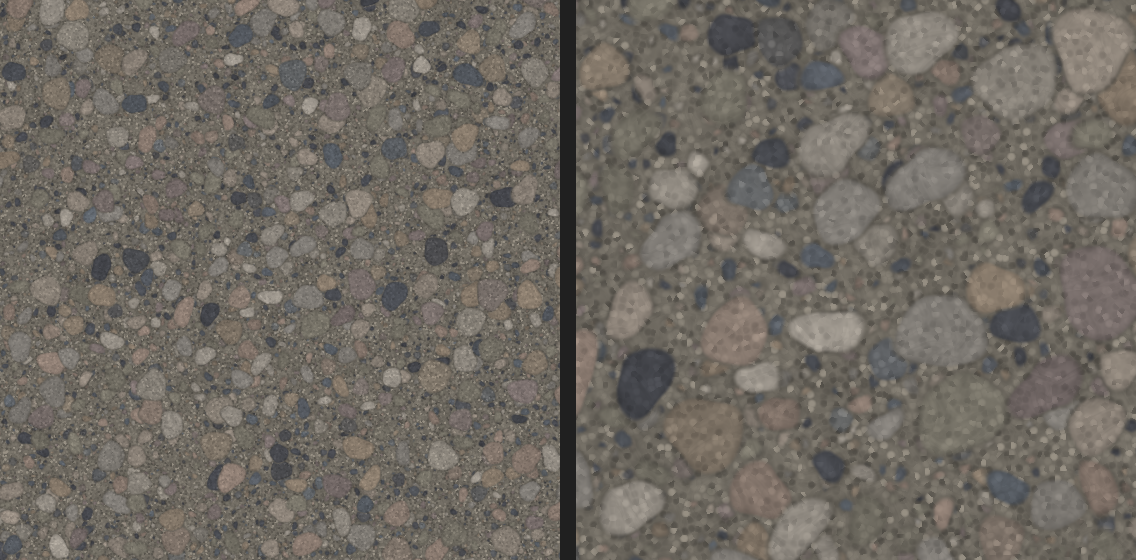
Left, the full canvas; right, a detail of the centre.
This texture is drawn by a Shadertoy shader. Its source:

```glsl
// Layers: cells per canvas, presence, largest radius in cells, share of dark stones
const vec4 GRIT    = vec4(105.0, 0.42, 0.36, 0.30);
const vec4 SMALL   = vec4(56.0, 0.50, 0.42, 0.46);
const vec4 MEDIUM  = vec4(30.0, 0.56, 0.46, 0.26);
const vec4 LARGE   = vec4(17.5, 0.76, 0.50, 0.11);
const float JITTER = 0.72;
const float EDGE_SOFTNESS = 0.0013;
const float CONTACT_WIDTH = 0.0035;
const float SAND_CELLS = 235.0;
const float SAND_CONTRAST = 0.42;

const vec3 MORTAR = vec3(0.450, 0.430, 0.393);
const vec3 SAND_LIGHT = vec3(0.62, 0.59, 0.54);
const vec3 SLATE = vec3(0.255, 0.262, 0.290);
const vec3 BLUE_GREY = vec3(0.365, 0.395, 0.430);
const vec3 STONE_TINTS[7] = vec3[7](
    vec3(0.545, 0.480, 0.440),  // pink
    vec3(0.530, 0.475, 0.415),  // tan
    vec3(0.600, 0.575, 0.540),  // pale
    vec3(0.500, 0.485, 0.465),  // grey
    vec3(0.470, 0.455, 0.410),  // olive
    vec3(0.475, 0.430, 0.425),  // mauve
    vec3(0.565, 0.525, 0.485)); // cream

vec4 hash4(vec2 p) {
    vec4 q = fract(p.xyxy * vec4(0.1031, 0.1030, 0.0973, 0.1099));
    q += dot(q, q.wzxy + 33.33);
    return fract((q.xxyz + q.yzzw) * q.zywx);
}

mat2 rotation(float angle) {
    float c = cos(angle), s = sin(angle);
    return mat2(c, s, -s, c);
}

// Warped layered sines, roughly -1 to 1
float mottle(vec2 p) {
    float sum = 0.0, amplitude = 0.6;
    for (int i = 0; i < 4; i++) {
        p = rotation(0.65) * p * 1.7 + 1.3 * sin(p.yx);
        sum += amplitude * sin(p.x) * sin(p.y);
        amplitude *= 0.7;
    }
    return sum;
}

// Cellular noise: distance to the nearest grain and its random value
vec2 cellular(vec2 p) {
    vec2 base = floor(p), nearest = vec2(9.0, 0.0);
    for (int y = -1; y <= 1; y++)
    for (int x = -1; x <= 1; x++) {
        vec2 cell = base + vec2(x, y);
        vec4 rnd = hash4(cell);
        float dist = length(cell + rnd.xy - p);
        if (dist < nearest.x) nearest = vec2(dist, rnd.z);
    }
    return nearest;
}

// Distance to an egg-shaped, slightly squared pebble
float pebble(vec2 p, vec2 radii, float egg, float phase) {
    p.y *= 1.0 + egg * p.x / radii.x;
    vec2 q = abs(p / radii);
    float k = pow(pow(q.x, 2.3) + pow(q.y, 2.3), 1.0 / 2.3);
    float angle = atan(p.y, p.x);
    k *= 1.0 + 0.06 * sin(3.0 * angle + phase) + 0.03 * sin(5.0 * angle - phase);
    return (k - 1.0) * radii.y;
}

// Lays one jittered grid of pebbles over the ground
vec3 scatter(vec3 ground, vec3 mortar, vec2 uv, vec4 layer, float seed, float grain) {
    vec2 grid = uv * layer.x, base = floor(grid);
    float edge = max(EDGE_SOFTNESS, 0.7 / iResolution.y);
    for (int y = -1; y <= 1; y++)
    for (int x = -1; x <= 1; x++) {
        vec2 cell = base + vec2(x, y);
        vec4 place = hash4(cell + seed), look = hash4(cell + seed + 57.3);
        if (place.x > layer.y) continue;

        vec2 p = grid - cell - 0.5 - JITTER * (place.yz - 0.5);
        float radius = layer.z * mix(0.52, 1.0, look.x);
        vec2 radii = radius * vec2(1.0, mix(0.52, 0.95, look.y));
        float d = pebble(rotation(6.2832 * place.w) * p, radii,
                         0.5 * (look.w - 0.5), 40.0 * look.y) / layer.x;

        // Stone colour, veining and a thin film of mortar
        bool dark = place.x < layer.y * layer.w;
        vec3 stone = dark ? mix(SLATE, BLUE_GREY, look.z * look.z)
                          : STONE_TINTS[int(look.z * 6.99)];
        float vein = mottle(uv * 130.0 + 40.0 * look.xy);
        stone *= mix(0.91, 1.08, look.w) + 0.07 * vein + 0.20 * grain;
        float film = 0.5 * look.x * smoothstep(0.5, 1.0, look.y);
        stone = mix(stone, mortar, film + 0.08);
        stone *= 1.0 - 0.10 * smoothstep(-0.004, 0.0, d);

        float contact = 1.0 - smoothstep(0.0, CONTACT_WIDTH, d);
        ground = mix(ground, mortar * 0.86, 0.75 * contact);
        ground = mix(ground, stone, 1.0 - smoothstep(-edge, edge, d));
    }
    return ground;
}

void mainImage(out vec4 fragColor, in vec2 fragCoord) {
    vec2 uv = fragCoord / iResolution.y;

    // Sandy mortar
    vec2 sand = cellular(uv * SAND_CELLS);
    float body = 1.0 - smoothstep(0.25, 0.75, sand.x);
    float grain = (sand.y - 0.5) * body;
    vec3 mortar = MORTAR * (0.98 + 0.05 * mottle(uv * 25.0)
                + 0.05 * mottle(uv * 190.0) + SAND_CONTRAST * grain);
    mortar = mix(mortar, SAND_LIGHT, 0.7 * body * step(0.91, sand.y));

    // Stones from fine to coarse
    vec3 color = scatter(mortar, mortar, uv, GRIT, 11.7, grain);
    color = scatter(color, mortar, uv, SMALL, 83.1, grain);
    color = scatter(color, mortar, uv, MEDIUM, 145.9, grain);
    color = scatter(color, mortar, uv, LARGE, 211.3, grain);
    fragColor = vec4(color, 1.0);
}
```
